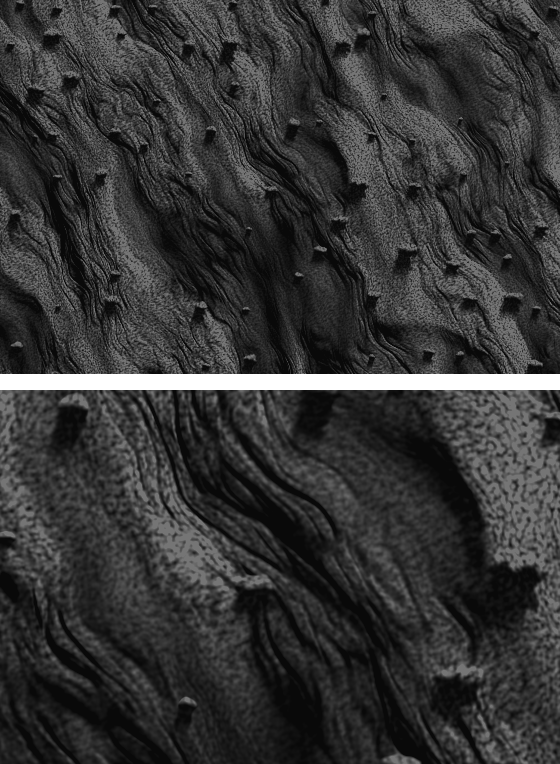
Top: the whole. Bottom: its middle third, enlarged.
Write a Shadertoy shader that draws this texture.

```glsl
const vec2 FLOW = vec2(0.46, -0.888);     // downstream direction
const vec2 LIGHT = vec2(0.42, 0.907);     // direction towards the sun
const float BASE_TONE = 0.212;
const float DARKEST = 0.035;
const float BRIGHTEST = 0.46;
const float BAR_CONTRAST = 0.17;
const float STREAK_CONTRAST = 0.15;
const float BANK_SHADE = 0.13;
const float BANK_STEP = 0.028;
const float RELIEF = 0.38;                // strength of slope shading
const float SLOPE_STEP = 0.003;
const float GROOVE_DARKNESS = 0.13;
const float GRAIN_SCALE = 185.0;
const float GRAIN_CONTRAST = 0.75;
const float PEBBLE_CELLS = 8.5;           // cells per canvas height
const float PEBBLE_SHARE = 0.58;
const float PEBBLE_MIN = 0.007;
const float PEBBLE_MAX = 0.022;
const float SHADOW_LEAN = 0.3;

vec2 hash22(vec2 p) {
    vec3 a = fract(vec3(p.xyx) * vec3(0.1031, 0.1030, 0.0973));
    a += dot(a, a.yzx + 33.33);
    return fract((a.xx + a.yz) * a.zy);
}

vec2 gradientAt(vec2 cell) {
    float angle = 6.2832 * hash22(cell + 211.0).x;
    return vec2(cos(angle), sin(angle));
}

float gradientNoise(vec2 p) {
    vec2 i = floor(p), f = fract(p);
    vec2 u = f * f * f * (f * (f * 6.0 - 15.0) + 10.0);
    vec2 e = vec2(1.0, 0.0);
    float low = mix(dot(gradientAt(i), f), dot(gradientAt(i + e), f - e), u.x);
    float high = mix(dot(gradientAt(i + e.yx), f - e.yx),
                     dot(gradientAt(i + e.xx), f - e.xx), u.x);
    return 1.4 * mix(low, high, u.y);
}

// Coordinates across and along the meandering current
vec2 flowSpace(vec2 p) {
    vec2 q = vec2(dot(p, vec2(-FLOW.y, FLOW.x)), dot(p, FLOW));
    q.x += 0.06 * gradientNoise(q * vec2(2.7, 2.1) + 3.7);
    q.x += 0.026 * gradientNoise(q * vec2(8.0, 6.5) + 8.1);
    q.x += 0.007 * gradientNoise(q * vec2(24.0, 19.0) + 2.3);
    return q;
}

// Positive on raised sand bars, negative in the broad channels
float barField(vec2 q) {
    return gradientNoise(q * vec2(5.2, 1.5) + 17.3)
         + 0.45 * gradientNoise(q * vec2(11.0, 3.6) + 5.9);
}

float bankHeight(vec2 p) {
    return smoothstep(-0.05, 0.2, barField(flowSpace(p)));
}

// Dark line along the zero crossings of a noise field
float groove(vec2 q, float width) {
    return 1.0 - smoothstep(0.0, width, abs(gradientNoise(q)));
}

// x: height of the sand, y: depth of the rills
vec2 terrain(vec2 p) {
    vec2 q = flowSpace(p);
    float bar = barField(q);
    float braid = gradientNoise(q * vec2(7.0, 3.0) + 41.0);
    float cover = mix(0.22, 1.0, smoothstep(-0.25, 0.1, braid));
    float rills = 0.55 * groove(q * vec2(19.0, 5.5), 0.25)
                + 0.5 * groove(q * vec2(37.0, 10.0) + 73.0, 0.3)
                + 0.25 * groove(q * vec2(63.0, 19.0) + 11.0, 0.35);
    rills *= cover;
    float bank = smoothstep(0.02, 0.15, bar);
    float ripples = 0.14 * gradientNoise(q * vec2(80.0, 30.0) + 29.0);
    return vec2(0.9 * bank - rills + ripples, rills);
}

// Stones with a lit upper rim and a ragged shadow below
float addPebbles(float tone, vec2 p) {
    vec2 home = floor(p * PEBBLE_CELLS);
    float ragged = gradientNoise(p * 85.0);
    vec2 wobble = vec2(ragged, gradientNoise(p * 70.0 + 31.0));
    for (int j = -1; j <= 1; j++)
    for (int i = -1; i <= 1; i++) {
        vec2 cell = home + vec2(i, j);
        vec2 place = hash22(cell + 19.0);
        vec2 kind = hash22(cell + 157.0);
        if (kind.x > PEBBLE_SHARE) continue;
        float size = mix(PEBBLE_MIN, PEBBLE_MAX, kind.y * kind.y);
        float stretch = mix(0.8, 1.5, fract(kind.x * 37.0));
        float reach = mix(2.6, 4.6, fract(kind.y * 53.0));
        vec2 d = (p - (cell + 0.15 + 0.7 * place) / PEBBLE_CELLS) / size;
        d += 0.25 * wobble;
        float side = abs(d.x - SHADOW_LEAN * d.y) / stretch + 0.3 * ragged;
        float shadow = (1.0 - smoothstep(0.6, 1.15, side))
                     * (1.0 - smoothstep(0.4 * reach, reach, -d.y))
                     * (1.0 - smoothstep(-0.2, 0.3, d.y));
        float body = 1.0 - smoothstep(0.8, 1.1, length(d / vec2(stretch, 0.8)));
        float lit = smoothstep(-0.25, 0.3, d.y + 0.15 * d.x);
        tone = mix(tone, DARKEST, 0.92 * shadow);
        tone = mix(tone, mix(0.04, 0.43, lit), body);
    }
    return tone;
}

void mainImage(out vec4 fragColor, in vec2 fragCoord) {
    vec2 p = fragCoord / iResolution.y;

    // Broad bars, wet streaks and shaded banks
    vec2 q = flowSpace(p);
    float bar = barField(q);
    float streak = gradientNoise(q * vec2(15.0, 3.2) + 61.0)
                 + 0.5 * gradientNoise(q * vec2(31.0, 9.0) + 87.0);
    float tone = BASE_TONE + BAR_CONTRAST * (smoothstep(-0.45, 0.45, bar) - 0.5);
    tone += STREAK_CONTRAST * streak;
    tone += BANK_SHADE * (bankHeight(p) - bankHeight(p + LIGHT * BANK_STEP));
    tone += 0.06 * (p.x / 1.5 + p.y - 1.0);

    // Slope lighting and dark grooves
    vec2 here = terrain(p);
    float slope = here.x - terrain(p + LIGHT * SLOPE_STEP).x;
    float strength = mix(0.7, 1.0, smoothstep(-0.4, 0.1, bar));
    tone += strength * (RELIEF * slope - GROOVE_DARKNESS * (here.y - 0.22));

    tone = addPebbles(tone, p);

    // Sand grain, stronger on the dry bars
    float grain = gradientNoise(q * GRAIN_SCALE)
                + 0.5 * gradientNoise(p.yx * GRAIN_SCALE * 1.37 + 9.4);
    float dryness = mix(0.6, 1.0, smoothstep(-0.3, 0.15, bar));
    tone += GRAIN_CONTRAST * dryness * grain * max(tone, 0.07);

    fragColor = vec4(vec3(clamp(tone, DARKEST, BRIGHTEST)), 1.0);
}
```
